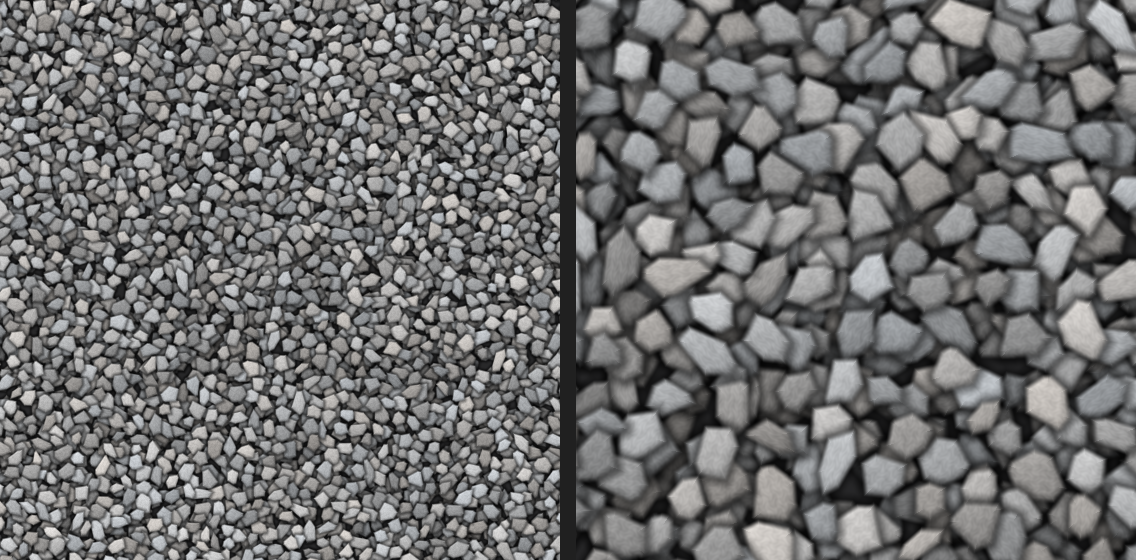
Left: the whole. Right: its middle third, enlarged.
Give the GLSL for this texture, as a Shadertoy shader.

```glsl
#define CELLS 36.0
#define LAYERS 3
#define SIDES 6
#define GRAIN_RADIUS 0.44
#define JITTER 0.72
#define EDGE_SOFTNESS 0.075
#define SHADOW_REACH 0.27
#define SHADOW_DEPTH 0.56
#define GAP_COLOR vec3(0.155, 0.155, 0.16)
#define DARK_STONE 0.54
#define LIGHT_STONE 0.79
#define LIGHT_DIR vec2(-0.42, 0.91)

const float TAU = 6.28318;

vec3 hash3(vec2 p) {
    vec3 q = fract(p.xyx * vec3(0.1031, 0.1030, 0.0973));
    q += dot(q, q.yxz + 33.33);
    return fract((q.xxy + q.yzz) * q.zyx);
}

mat2 rotate(float a) {
    float c = cos(a), s = sin(a);
    return mat2(c, -s, s, c);
}

float mottle(vec2 p) {
    return sin(p.x + 1.7 * sin(p.y * 1.3)) * sin(p.y + 1.9 * sin(p.x * 0.9));
}

// Irregular convex stone: signed distance in x, normal of the nearest side in yz
vec3 stoneShape(vec2 p, float radius, vec2 id) {
    vec3 nearest = vec3(-9.0, 0.0, 1.0);
    for (int i = 0; i < SIDES; i++) {
        vec3 h = hash3(id + 17.3 * float(i + 1));
        float angle = (float(i) + 0.7 * h.x) * TAU / float(SIDES);
        vec2 normal = vec2(cos(angle), sin(angle));
        float d = dot(p, normal) - radius * mix(0.72, 1.18, h.y);
        if (d > nearest.x) nearest = vec3(d, normal);
    }
    nearest.x = max(nearest.x, length(p) - 1.25 * radius);
    return nearest;
}

// Lay one stone, with its contact shadow, over the colour below
vec3 layStone(vec3 below, vec2 p, vec2 id, vec2 light, float exposure) {
    vec3 look = hash3(id + 5.7);
    vec3 form = hash3(id + 91.1);
    mat2 turn = rotate(form.x * TAU);
    vec2 q = turn * p;
    light = turn * light;
    float stretch = mix(1.0, 1.38, form.y * form.y);
    q *= vec2(1.0 / stretch, stretch);
    float radius = GRAIN_RADIUS * mix(0.78, 1.2, form.z);
    vec3 shape = stoneShape(q, radius, id);

    // Flat top, bevelled sides and a rough surface
    float bevel = smoothstep(-0.2, 0.0, shape.x);
    float facing = dot(shape.yz, light);
    float tone = mix(DARK_STONE, LIGHT_STONE, look.x);
    tone += 0.05 * dot(q, light) / radius;
    tone += bevel * (0.11 * facing - 0.08);
    tone += 0.028 * mottle(q * 9.0 + look.yz * 40.0);
    tone += 0.022 * mottle(q * 21.0 + look.zx * 40.0);
    vec3 tint = 1.0 + (look.y - 0.5) * vec3(0.05, 0.0, -0.05);

    float shadow = 1.0 - smoothstep(-0.05, SHADOW_REACH, shape.x);
    float cover = 1.0 - smoothstep(-EDGE_SOFTNESS, EDGE_SOFTNESS, shape.x);
    below *= 1.0 - SHADOW_DEPTH * shadow;
    return mix(below, tone * tint * exposure, cover);
}

void mainImage(out vec4 fragColor, in vec2 fragCoord) {
    vec2 uv = fragCoord / iResolution.y;
    vec3 color = GAP_COLOR;

    // Layers from the shaded bottom up to the lit top
    for (int layer = 0; layer < LAYERS; layer++) {
        float level = float(layer);
        mat2 turn = rotate(0.5 + 1.1 * level);
        vec2 p = turn * uv * CELLS + 7.31 * level;
        vec2 light = turn * LIGHT_DIR;
        float exposure = mix(0.66, 1.0, level / float(LAYERS - 1));
        vec2 cell = floor(p);
        for (int y = -1; y <= 1; y++) {
            for (int x = -1; x <= 1; x++) {
                vec2 home = cell + vec2(x, y);
                vec2 id = home + 131.0 * (level + 1.0);
                vec2 center = home + 0.5 + JITTER * (hash3(id).xy - 0.5);
                color = layStone(color, p - center, id, light, exposure);
            }
        }
    }

    // Broad uneven lighting, dimmer through the middle
    float glow = 0.035 * sin(uv.x * 5.0 + 2.0 * sin(uv.y * 3.0)) * sin(uv.y * 6.0 + 1.0);
    glow += 0.16 * (length(uv - vec2(0.48, 0.55)) - 0.36);
    fragColor = vec4(clamp(color * (1.0 + glow), 0.0, 1.0), 1.0);
}
```
